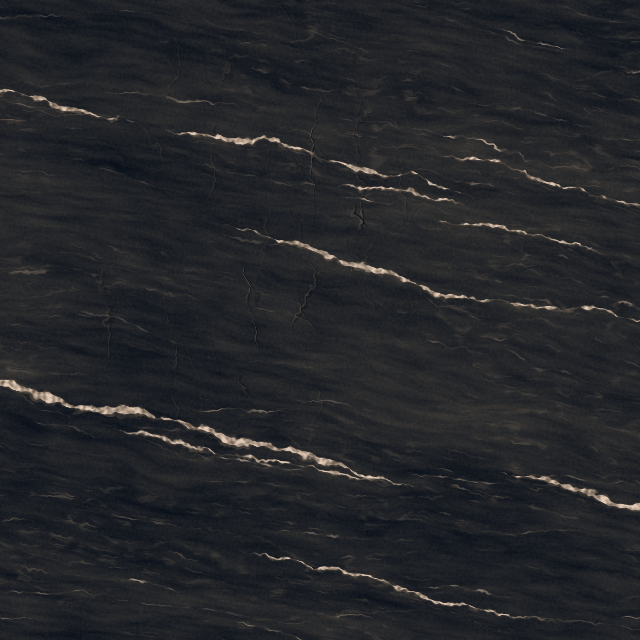
This texture is drawn by a Shadertoy shader. Its source:

```glsl
const vec3 NAVY = vec3(0.056, 0.078, 0.114);
const vec3 CHARCOAL = vec3(0.204, 0.199, 0.193);
const vec3 BROWN = vec3(0.44, 0.38, 0.32);
const vec3 CREAM = vec3(0.88, 0.79, 0.71);
const float DIP = 0.22;

// Main veins: start x, start y, length, half width
const int VEIN_COUNT = 10;
const vec4 VEINS[VEIN_COUNT] = vec4[](
    vec4(-0.12, 0.885, 0.36, 0.0024), vec4(0.24, 0.808, 0.52, 0.0027),
    vec4(0.66, 0.670, 0.30, 0.0020), vec4(0.32, 0.648, 0.80, 0.0026),
    vec4(-0.12, 0.420, 0.80, 0.0044), vec4(0.16, 0.338, 0.48, 0.0014),
    vec4(0.76, 0.267, 0.40, 0.0036), vec4(0.67, 0.755, 0.42, 0.0018),
    vec4(0.36, 0.138, 0.54, 0.0022), vec4(0.52, 0.720, 0.22, 0.0024));

vec2 hash2(vec2 p) {
    vec3 q = fract(p.xyx * vec3(0.1031, 0.1030, 0.0973));
    q += dot(q, q.yzx + 33.33);
    return fract((q.xx + q.yz) * q.zy);
}

float corner(vec2 cell, vec2 offset) {
    return dot(hash2(cell) * 2.0 - 1.0, offset);
}

float gradientNoise(vec2 p) {
    vec2 i = floor(p), f = fract(p);
    vec2 u = f * f * f * (f * (f * 6.0 - 15.0) + 10.0);
    vec2 e = vec2(0.0, 1.0);
    return mix(mix(corner(i, f), corner(i + e.yx, f - e.yx), u.x),
               mix(corner(i + e.xy, f - e.xy), corner(i + e.yy, f - e.yy), u.x), u.y);
}

float fbm(vec2 p) {
    float sum = 0.0, amplitude = 0.5;
    for (int i = 0; i < 4; i++) {
        sum += amplitude * gradientNoise(p);
        p = p * 2.03 + 17.3;
        amplitude *= 0.5;
    }
    return sum;
}

// Soft line that fades out as it gets thinner than a pixel
float stroke(float dist, float halfWidth, float px) {
    float cover = 1.0 - smoothstep(halfWidth - px, halfWidth + px, abs(dist));
    return cover * clamp(halfWidth / px, 0.0, 1.0);
}

// Short tapered streaks, one per jittered cell
float streaks(vec2 p, vec2 cell, float halfWidth, float seed, float px) {
    float sum = 0.0;
    vec2 home = floor(p / cell);
    for (int j = -1; j <= 1; j++) {
        for (int i = -1; i <= 1; i++) {
            vec2 id = home + vec2(i, j);
            vec2 h = hash2(id + seed), k = hash2(id + seed + 57.0);
            vec2 d = p - (id + 0.2 + 0.6 * h) * cell;
            d.y -= d.x * (k.y - 0.5) * 0.3;
            float taper = max(0.0, 1.0 - abs(d.x) / (cell.x * (0.25 + 0.6 * k.x)));
            float strength = pow(fract(dot(h + k, vec2(7.0, 13.0))), 1.8);
            sum += strength * stroke(d.y, halfWidth * sqrt(taper), px);
        }
    }
    return min(sum, 1.0);
}

// Returns the pale core in x and the brown rim with side threads in y
vec2 mainVein(vec2 p, vec4 vein, float seed, float fray, float px) {
    float along = p.x - vein.x, t = along / vein.z;
    float wander = 0.055 * fbm(vec2(p.x * 5.0, seed * 7.7));
    float dist = p.y - vein.y + DIP * along - wander - fray;
    float taper = smoothstep(0.0, 0.2, t) * (1.0 - smoothstep(0.7, 1.0, t));
    float swell = 0.75 + 1.7 * gradientNoise(vec2(p.x * 15.0, seed * 5.1))
                + 1.6 * gradientNoise(p * vec2(60.0, 95.0));
    float width = vein.w * taper * max(swell, 0.1);
    float rim = stroke(dist + 0.0008, width * 1.4 + 0.0011 * taper, px);
    float gap = 0.010 + 0.03 * gradientNoise(vec2(p.x * 7.0, seed * 2.9));
    float side = stroke(dist + gap, 0.0009 * taper * smoothstep(-0.2, 0.2, swell - 0.75), px);
    return vec2(stroke(dist, width, px), max(rim, side));
}

vec3 stone(vec2 p, vec2 bed) {
    float layers = fbm(bed * vec2(2.2, 13.0));
    float fibres = fbm(bed * vec2(13.0, 75.0) + 31.0);
    float clouds = gradientNoise(p * vec2(2.0, 3.0) + 8.0);
    float grain = gradientNoise(p * 290.0) + 0.7 * gradientNoise(p * 170.0);
    float middle = smoothstep(0.38, 0.52, bed.y) * (1.0 - smoothstep(0.85, 1.1, bed.y));
    float tone = 0.41 + 0.15 * middle + layers + 0.95 * fibres + 0.2 * clouds + 0.24 * grain;
    return mix(NAVY, CHARCOAL, clamp(tone, -0.1, 1.2));
}

void mainImage(out vec4 fragColor, in vec2 fragCoord) {
    float px = 0.7 / iResolution.y;
    vec2 p = fragCoord / iResolution.y;
    vec2 bed = p + vec2(0.0, DIP * 0.8 * p.x);
    bed.y += 0.07 * fbm(p * vec2(2.5, 4.0) + 3.0);
    vec3 color = stone(p, bed);
    float fray = 0.018 * fbm(p * vec2(24.0, 30.0)) + 0.003 * gradientNoise(p * 120.0);
    float broken = smoothstep(-0.15, 0.25, gradientNoise(p * vec2(38.0, 60.0)));

    // Steep jagged cracks with rusty edges, gathered near the centre
    vec2 bent = p.yx + vec2(0.0, 0.07 * fbm(p * 8.0) + 1.3 * fray);
    vec2 branch = bent + vec2(0.0, 0.5 * p.y);
    float region = 1.0 - smoothstep(0.12, 0.42, length((p - vec2(0.40, 0.64)) * vec2(1.1, 0.8)));
    float patches = smoothstep(-0.15, 0.25, gradientNoise(p * 20.0));
    float crack = streaks(bent, vec2(0.20, 0.075), 0.0015, 11.0, px)
                + streaks(branch, vec2(0.07, 0.05), 0.0012, 71.0, px);
    float rust = streaks(bent + vec2(0.0, 0.002), vec2(0.20, 0.075), 0.0013, 11.0, px)
               + 0.6 * streaks(branch + vec2(0.0, 0.002), vec2(0.07, 0.05), 0.001, 71.0, px);
    color = mix(color, BROWN, min(0.75 * rust * region * patches, 0.8));
    color = mix(color, NAVY * 0.5, min(0.75 * crack * region * mix(patches, 1.0, 0.4), 0.8));

    // Broken threads and wisps along the bedding
    vec2 rough = bed + vec2(0.0, 0.9 * fray);
    float cluster = smoothstep(-0.2, 0.25, gradientNoise(bed * vec2(3.0, 7.0)) + 0.12 - 0.25 * region);
    float wisp = stroke(fbm(rough * vec2(5.0, 26.0) + 5.0) / 22.0, 0.0008, px);
    float fine = streaks(rough, vec2(0.075, 0.022), 0.0010, 23.0, px);
    float bold = streaks(rough, vec2(0.16, 0.055), 0.0016, 41.0, px);
    float vivid = bold * mix(broken, 1.0, 0.25);
    color = mix(color, BROWN, 0.4 * wisp * cluster * broken);
    color = mix(color, BROWN, 0.8 * fine * cluster * broken);
    color = mix(color, mix(BROWN, CREAM, 0.7 * bold * broken), 0.9 * vivid);

    // Main veins with mottled mineral cores
    float mottle = clamp(0.6 + 1.2 * gradientNoise(p * 150.0) + 0.9 * gradientNoise(p * 45.0), 0.0, 1.0);
    for (int i = 0; i < VEIN_COUNT; i++) {
        vec2 vein = mainVein(p, VEINS[i], float(i) + 1.37, fray, px);
        color = mix(color, BROWN * 0.8, 0.65 * vein.y * mix(broken, 1.0, 0.5));
        color = mix(color, mix(BROWN, CREAM, mottle), vein.x);
    }
    fragColor = vec4(color, 1.0);
}
```
